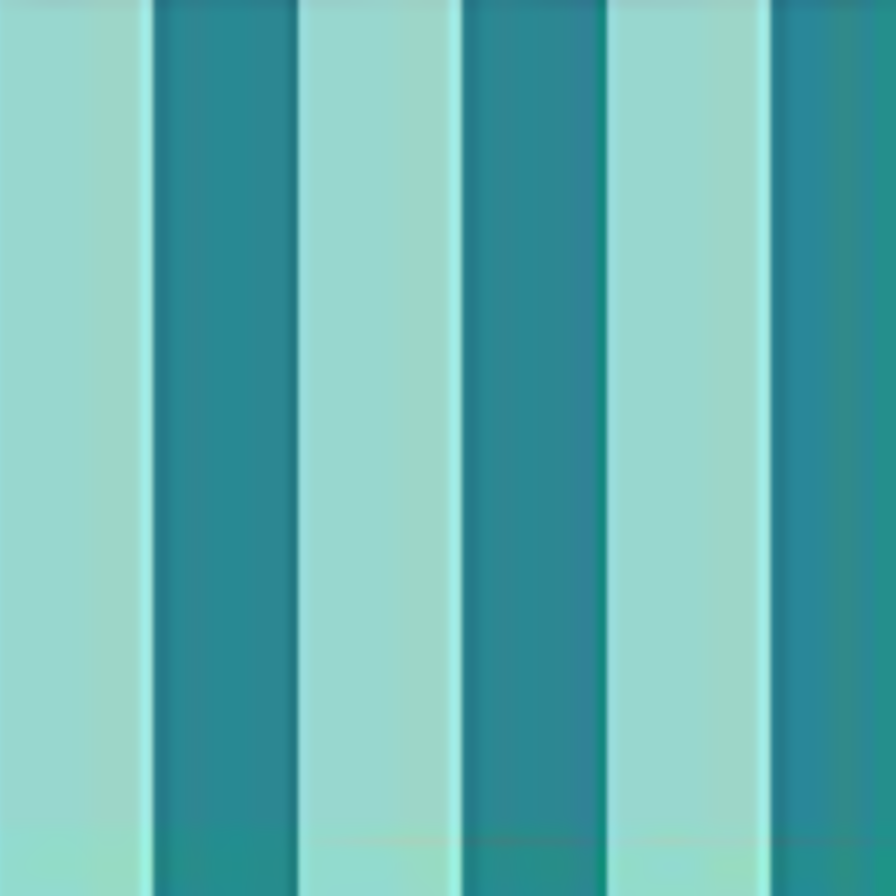
Reproduce this pattern procedurally as a WebGL 2 fragment shader.

```glsl
#version 300 es
precision highp float;
// Vertical awning stripes in pale aqua and deep teal, just under three pairs across.
// Each edge has a soft halo, as from sharpening; faint column tints vary by stripe,
// and blocky colour smears run along the bottom and top borders.
uniform vec2 u_resolution;
out vec4 fragColor;

float hash(vec2 p) {
  p = fract(p * vec2(0.1031, 0.1137));
  p += dot(p, p.yx + 33.33);
  return fract((p.x + p.y) * p.x * 7.31);
}

float valueNoise(vec2 p) {
  vec2 cell = floor(p), f = fract(p);
  f = f * f * (3.0 - 2.0 * f);
  return mix(mix(hash(cell), hash(cell + vec2(1, 0)), f.x),
             mix(hash(cell + vec2(0, 1)), hash(cell + vec2(1, 1)), f.x), f.y);
}

// Soft bump of half width w around c
float bump(float x, float c, float w) {
  float d = (x - c) / w;
  return exp(-d * d);
}

void main() {
  vec2 uv = gl_FragCoord.xy / u_resolution;
  float period = 0.3446, lightWidth = 0.1825;
  float shifted = uv.x + 0.0115;
  float pairIndex = floor(shifted / period);
  float x = shifted - pairIndex * period;

  // Pale stripe: slightly yellower to the right, bright rims at both edges
  vec3 pale = mix(vec3(0.595, 0.843, 0.810), vec3(0.615, 0.840, 0.785),
                  smoothstep(0.09, 0.13, x));
  pale = mix(pale, vec3(0.60, 0.87, 0.87), 0.9 * bump(x, 0.006, 0.007));
  pale = mix(pale, vec3(0.63, 0.93, 0.91), bump(x, lightWidth - 0.009, 0.007));

  // Teal stripe: faint tint columns that differ from pair to pair
  float t = x - lightWidth;
  float column = valueNoise(vec2(t * 42.0, pairIndex * 7.0 + 3.0));
  vec3 teal = mix(vec3(0.150, 0.540, 0.580), vec3(0.185, 0.525, 0.570), column);
  if (pairIndex > 1.5) {
    teal = mix(vec3(0.160, 0.530, 0.600), vec3(0.19, 0.54, 0.54), bump(t, 0.083, 0.022));
    teal = mix(teal, vec3(0.14, 0.56, 0.55), smoothstep(0.108, 0.122, t));
  } else if (pairIndex > 0.5) {
    teal = mix(teal, vec3(0.19, 0.51, 0.59), bump(t, 0.138, 0.016));
  }
  teal = mix(teal, vec3(0.14, 0.47, 0.53), 0.85 * bump(t, 0.011, 0.010));
  vec3 rightRim = pairIndex > 0.5 ? vec3(0.06, 0.53, 0.49) : vec3(0.13, 0.46, 0.50);
  teal = mix(teal, rightRim, 0.9 * bump(t, period - lightWidth - 0.006, 0.007));

  // Blend the stripes over soft edges, including the wrap to the next pair
  float soft = max(0.0045, 0.75 / u_resolution.x);
  float paleMask = 1.0 - smoothstep(lightWidth - soft, lightWidth + soft, x);
  paleMask *= smoothstep(-soft, soft, x);
  paleMask += smoothstep(period - soft, period + soft, x);
  vec3 color = mix(teal, pale, paleMask);

  // Colour smears along the bottom: greener rows crossed by a thin grey one
  float patches = valueNoise(vec2(uv.x * 16.0, uv.y * 30.0) + 5.0);
  float lowBand = 1.0 - smoothstep(0.065, 0.09, uv.y);
  vec3 smear = mix(vec3(-0.03, 0.015, 0.015), vec3(-0.025, 0.03, -0.05), patches);
  color += lowBand * smear * 0.8;
  color += vec3(0.06, -0.035, -0.015) * bump(uv.y, 0.061, 0.007)
         * smoothstep(0.3, 0.4, uv.x) * (0.4 + 0.6 * patches);

  // Thin uneven tint on the top border
  float topBand = smoothstep(0.982, 0.998, uv.y);
  color += topBand * vec3(0.0, -0.03, -0.02) * (0.5 + patches);

  fragColor = vec4(clamp(color, 0.0, 1.0), 1.0);
}
```
